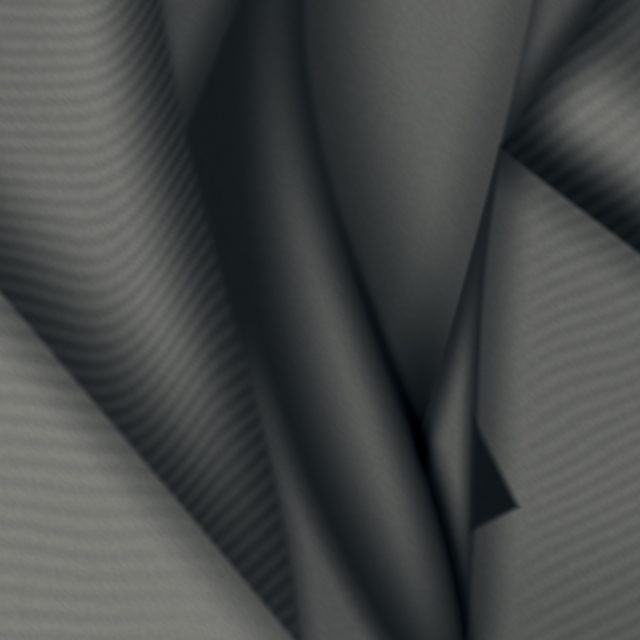
This texture is drawn by a Shadertoy shader. Its source:

```glsl
// Draped grey cloth: overlapping soft folds painted from back to front.
// Cubic curves give each fold's border, ramps give its roundness,
// and warped sine ripples with fine noise give the woven surface.

float hash(vec2 p) {
    p = fract(p * vec2(0.1031, 0.1137));
    p += dot(p, p.yx + 33.33);
    return fract((p.x + p.y) * p.x * 7.31);
}

float noise(vec2 p) {
    vec2 i = floor(p), f = fract(p);
    f = f * f * (3.0 - 2.0 * f);
    return mix(mix(hash(i), hash(i + vec2(1, 0)), f.x),
               mix(hash(i + vec2(0, 1)), hash(i + vec2(1, 1)), f.x), f.y);
}

// Cubic through k at v = 0, 1/3, 2/3 and 1.
float curve(float v, vec4 k) {
    float a = 3.0 * v, b = a - 1.0, c = a - 2.0, d = a - 3.0;
    return -k.x * b * c * d / 6.0 + k.y * a * c * d / 2.0
           - k.z * a * b * d / 2.0 + k.w * a * b * c / 6.0;
}

float side(float d, float soft) { return smoothstep(-soft, soft, d); }

float crease(float d, float width) { return exp(-d * d / (width * width)); }

// Roundness of a fold: dark at both borders, full between the two ramps.
float ridge(float x, float left, float right, float rampL, float rampR) {
    return smoothstep(0.0, rampL, x - left) * smoothstep(0.0, rampR, right - x);
}

// Ripples of the weave across a direction, bent by slow noise.
float ripple(vec2 p, vec2 across, float count, float warp) {
    float bend = warp * (noise(p * 7.0) - 0.5);
    return sin(6.2832 * (dot(p, across) * count + bend));
}

float drape(vec2 p) {
    float x = p.x, v = p.y;

    // Fold borders, as x for a depth v below the top
    float lapEdge = curve(v, vec4(-0.39, -0.105, 0.180, 0.460));
    float leftEdge = curve(v, vec4(0.250, 0.320, 0.408, 0.467));
    float valley = curve(v, vec4(0.375, 0.372, 0.450, 0.612));
    float midEdge = curve(v, vec4(0.475, 0.531, 0.646, 0.731));
    float backEdge = curve(v, vec4(0.833, 0.755, 0.660, 0.550));
    float seam = curve(v, vec4(0.870, 0.769, 0.746, 0.729));
    float wedge = 0.375 - 0.42 * v;
    float collar = 0.9375 - 0.68 * v;
    float brow = dot(p - vec2(0.788, 0.238), vec2(0.6, -0.8));

    // Dark hollow and the small flap at its top
    float tone = 0.105;
    float flap = mix(0.15, 0.26, ridge(x, leftEdge - 0.03, wedge, 0.06, 0.07));
    tone = mix(tone, flap, side(wedge - x, 0.008));

    // Middle fold
    float mid = mix(0.11, 0.385, ridge(x, valley, midEdge, 0.15, 0.085));
    float midSoft = mix(0.03, 0.008, smoothstep(0.4, 0.65, v));
    tone = mix(tone, mid, side(x - valley, midSoft));

    // Narrow fold opening below the hollow
    float sliver = mix(0.14, 0.31, ridge(x, leftEdge - 0.02, valley, 0.06, 0.05));
    tone = mix(tone, sliver, side(valley - x, 0.008) * smoothstep(0.48, 0.66, v));

    // Broad panel behind
    float panel = mix(0.16, 0.385 - 0.07 * v, smoothstep(-0.01, 0.18, x - midEdge));
    panel -= 0.10 * (1.0 - smoothstep(0.0, 0.10, backEdge - x));
    tone = mix(tone, panel, side(x - midEdge, 0.010));

    // Large left fold
    float left = mix(0.15, 0.415, ridge(x, lapEdge - 0.01, leftEdge, 0.24, 0.13));
    left += 0.035 * crease(x - 0.15, 0.09) * (1.0 - smoothstep(0.1, 0.5, v));
    left += 0.018 * ripple(p, mix(vec2(-0.12, 1.0), vec2(0.7, 0.8),
            smoothstep(0.1, 0.35, x)), 38.0, 0.7);
    tone = mix(tone, left, side(leftEdge - x, 0.010));

    // Flat lap in the lower left corner
    float lap = mix(0.30, 0.475, smoothstep(-0.015, 0.11, lapEdge - x));
    lap += 0.018 * ripple(p, vec2(-0.04, 1.0), 30.0, 0.5) * side(0.25 - x, 0.2);
    tone = mix(tone, lap, side(lapEdge - x, 0.009));

    // Facing beyond the panel, then the rolled cloth in the upper right
    float start = max(backEdge, midEdge);
    float facing = mix(0.14, 0.30, ridge(x, backEdge - 0.02, collar, 0.05, 0.06));
    tone = mix(tone, facing, side(x - start, 0.006));
    float roll = smoothstep(0.015, 0.125, brow)
               * (1.0 - 0.5 * smoothstep(0.14, 0.25, brow))
               * smoothstep(-0.03, 0.10, x - collar);
    float rolled = mix(0.09, 0.43, roll) + 0.014 * ripple(p, vec2(0.6, 0.8), 42.0, 1.0);
    tone = mix(tone, rolled, side(x - collar, 0.007) * side(brow, 0.006));

    // Thin strip and the right-hand cloth
    float below = side(-brow, 0.006);
    float strip = mix(0.13, 0.345, ridge(x, start, seam, 0.045, 0.035));
    tone = mix(tone, strip, below * side(x - start, 0.005) * side(seam - x, 0.005));
    float cloth = mix(0.23, 0.39, smoothstep(0.0, 0.075, x - seam));
    cloth -= 0.09 * (1.0 - smoothstep(0.0, 0.07, -brow));
    cloth -= 0.05 * smoothstep(0.75, 1.0, v);
    cloth += 0.016 * ripple(p, vec2(0.45, 0.9), 40.0, 1.2) * smoothstep(0.78, 0.88, x);
    tone = mix(tone, cloth, below * side(x - seam, 0.006));

    // Pocket and deep creases
    float pocket = min(x - seam + 0.006, 0.827 - v - 0.5 * (x - 0.74));
    pocket = min(pocket, 0.86 * (0.747 - x) + 0.44 * (v - 0.67));
    tone = mix(tone, 0.085, side(pocket, 0.008));
    tone -= 0.08 * crease(x - midEdge, 0.012) * smoothstep(0.25, 0.6, v);
    tone -= 0.10 * crease(length((p - vec2(0.665, 0.69)) * vec2(1.5, 0.6)), 0.02);
    return tone;
}

void mainImage(out vec4 fragColor, in vec2 fragCoord) {
    vec2 uv = fragCoord / iResolution.xy;
    vec2 p = vec2(uv.x, 1.0 - uv.y);
    float tone = drape(p);
    float grain = noise(vec2(p.x + p.y, p.y - p.x) * vec2(90.0, 190.0)) - 0.5;
    tone += 0.05 * grain * tone;
    vec3 shadow = vec3(0.09, 0.11, 0.12), light = vec3(0.49, 0.49, 0.47);
    fragColor = vec4(mix(shadow, light, (tone - 0.11) / 0.38), 1.0);
}
```
